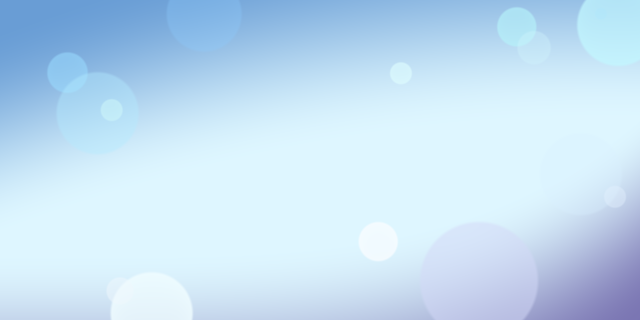
Write a Shadertoy shader that draws this background.

```glsl
// A soft sky of pale light between a blue upper left and a violet lower right,
// with translucent bokeh discs on top. Two bent smoothstep ramps make the sky;
// a loop blends each disc with a feathered edge and a slightly brighter rim.

const int DISC_COUNT = 15;

// Centre and radius, in units of the canvas height
const vec3 discShape[DISC_COUNT] = vec3[](
    vec3(0.638, 0.956, 0.117), vec3(0.211, 0.773, 0.063), vec3(0.305, 0.646, 0.128),
    vec3(0.349, 0.656, 0.034), vec3(1.253, 0.771, 0.034), vec3(1.615, 0.916, 0.061),
    vec3(1.669, 0.851, 0.052), vec3(1.932, 0.922, 0.128), vec3(1.878, 0.957, 0.018),
    vec3(1.815, 0.456, 0.128), vec3(1.922, 0.385, 0.034), vec3(1.182, 0.245, 0.061),
    vec3(1.497, 0.122, 0.184), vec3(0.474, 0.021, 0.128), vec3(0.375, 0.091, 0.042));

const vec3 discTint[DISC_COUNT] = vec3[](
    vec3(0.55, 0.80, 1.00), vec3(0.60, 0.86, 1.00), vec3(0.70, 0.92, 1.00),
    vec3(0.82, 0.98, 0.98), vec3(0.88, 1.00, 1.00), vec3(0.71, 0.95, 0.98),
    vec3(0.82, 0.96, 0.99), vec3(0.76, 0.97, 1.00), vec3(0.66, 0.90, 1.00),
    vec3(0.85, 0.94, 1.00), vec3(0.90, 0.95, 1.00), vec3(0.98, 0.99, 1.00),
    vec3(0.83, 0.85, 0.97), vec3(0.94, 0.99, 1.00), vec3(0.94, 0.97, 0.99));

const float discOpacity[DISC_COUNT] = float[](
    0.30, 0.55, 0.40, 0.50, 0.60, 0.65, 0.35, 0.70, 0.25,
    0.30, 0.40, 0.75, 0.50, 0.80, 0.50);

vec3 skyColor(vec2 uv) {
    float depth = 1.0 - uv.y;

    // Blue fades to pale light, sooner toward the right
    float blueDepth = depth + 0.76 * uv.x - 0.4 * uv.x * uv.x;
    vec3 sky = mix(vec3(0.41, 0.615, 0.835), vec3(0.87, 0.965, 1.0),
                   smoothstep(0.08, 0.74, blueDepth));

    // Violet haze rises steeply at the right side
    float hazeStart = 0.785 - 0.43 * pow(uv.x, 4.0);
    float haze = smoothstep(0.0, 0.65, depth - hazeStart);
    return mix(sky, vec3(0.48, 0.46, 0.70), haze);
}

void mainImage(out vec4 fragColor, in vec2 fragCoord) {
    vec2 uv = fragCoord / iResolution.xy;
    vec2 p = fragCoord / iResolution.y;
    vec3 color = skyColor(uv);

    // Bokeh discs, back to front
    for (int i = 0; i < DISC_COUNT; i++) {
        float radius = discShape[i].z;
        float dist = length(p - discShape[i].xy);
        float feather = 0.003 + 0.02 * radius;
        float cover = 1.0 - smoothstep(radius - feather, radius + feather, dist);
        float rim = 0.92 + 0.16 * pow(min(dist / radius, 1.0), 4.0);
        color = mix(color, discTint[i], cover * rim * discOpacity[i]);
    }

    fragColor = vec4(color, 1.0);
}
```
